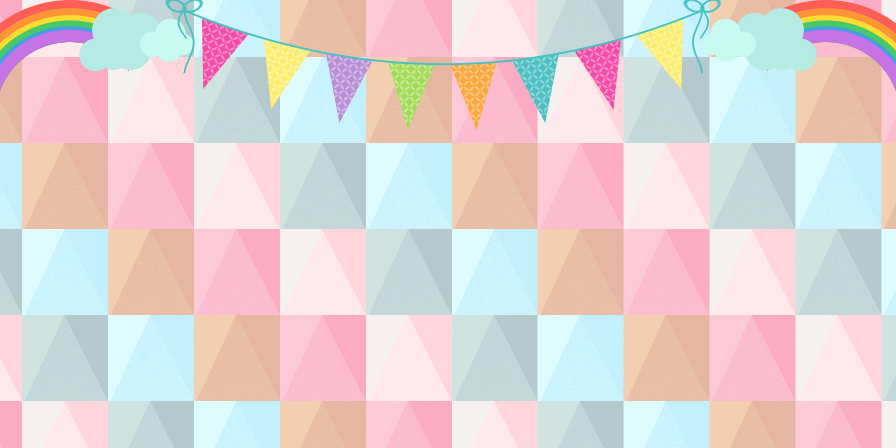
Reproduce this background procedurally as a Shadertoy shader.

```glsl
const vec2 DESIGN = vec2(768.0, 384.0);
const float TILE = 73.65;
const vec3 CORD = vec3(0.28, 0.76, 0.76);

// Left, middle and right facets: pink, blush, grey, blue, tan
const vec3 LIGHT[5] = vec3[5](vec3(0.99, 0.79, 0.84), vec3(0.97, 0.94, 0.94),
    vec3(0.81, 0.89, 0.88), vec3(0.87, 0.99, 1.0), vec3(0.95, 0.81, 0.69));
const vec3 MIDDLE[5] = vec3[5](vec3(0.99, 0.73, 0.81), vec3(1.0, 0.91, 0.92),
    vec3(0.76, 0.84, 0.85), vec3(0.79, 0.95, 1.0), vec3(0.91, 0.74, 0.65));
const vec3 SHADE[5] = vec3[5](vec3(0.985, 0.67, 0.765), vec3(1.0, 0.84, 0.86),
    vec3(0.71, 0.785, 0.80), vec3(0.77, 0.94, 0.995), vec3(0.90, 0.715, 0.635));

const vec3 FLAGS[6] = vec3[6](vec3(0.96, 0.29, 0.65), vec3(0.99, 0.93, 0.43),
    vec3(0.72, 0.56, 0.84), vec3(0.64, 0.86, 0.35), vec3(0.99, 0.65, 0.23),
    vec3(0.30, 0.75, 0.76));

// Rainbow bands from outside to inside, with their outer radii
const vec3 BANDS[6] = vec3[6](vec3(1.0, 0.37, 0.34), vec3(0.99, 0.58, 0.22),
    vec3(1.0, 0.86, 0.20), vec3(0.28, 0.79, 0.40), vec3(0.27, 0.62, 0.88),
    vec3(0.78, 0.45, 0.90));
const float RADII[6] = float[6](100.0, 93.0, 87.0, 82.5, 77.5, 74.5);

vec2 hash2(vec2 p) {
    vec3 q = fract(p.xyx * vec3(0.1031, 0.1030, 0.0973));
    q += dot(q, q.yzx + 33.33);
    return fract((q.xx + q.yz) * q.zy);
}

float cover(float d, float px) {
    return clamp(0.5 - d / px, 0.0, 1.0);
}

float disc(vec2 p, float x, float y, float r) {
    return length(p - vec2(x, y)) - r;
}

float ring(vec2 p, vec2 radii, float angle) {
    float c = cos(angle), s = sin(angle);
    vec2 q = vec2(c * p.x + s * p.y, c * p.y - s * p.x) / radii;
    return abs(length(q) - 1.0) * min(radii.x, radii.y);
}

float specks(vec2 p, float spacing, float density, float px) {
    vec2 cell = floor(p / spacing);
    vec2 jitter = 0.3 + 0.4 * hash2(cell);
    float d = length(fract(p / spacing) - jitter) * spacing - 0.45;
    return cover(d, px) * step(hash2(cell + 71.0).x, density);
}

// Faceted tiles whose colours run diagonally
vec3 tileColor(vec2 p, float px) {
    vec2 grid = (p - vec2(19.0, 49.0)) / TILE;
    vec2 cell = floor(grid), f = fract(grid);
    int k = int(mod(cell.x - cell.y, 5.0) + 0.5);
    float leftEdge = mix(0.49, 0.03, f.y), rightEdge = mix(0.49, 1.0, f.y);
    if (f.x < leftEdge) return LIGHT[k];
    if (f.x < rightEdge) {
        float dots = specks(p, 2.2, 0.2 + 0.8 * f.y, px);
        return mix(MIDDLE[k], LIGHT[k], 0.65 * dots);
    }
    float dots = specks(p, 3.4, 0.55, px);
    return mix(SHADE[k], MIDDLE[k] * 0.93, 0.5 * dots);
}

float ropeY(float x) {
    float t = (x - 380.0) / 222.0;
    return 55.0 - 46.0 * t * t;
}

float ropeSlope(float x) {
    return -92.0 * (x - 380.0) / (222.0 * 222.0);
}

// Four-petal lattice made from overlapping circles
float petals(vec2 p, float spacing, float px) {
    vec2 q = abs(fract(p / spacing) - 0.5);
    float d = max(length(q - vec2(0.5, 0.0)), length(q - vec2(0.0, 0.5)));
    return cover((d - 0.46) * spacing, px);
}

vec3 drawFlag(vec3 base, vec2 p, float x, vec3 color, float px) {
    vec2 along = normalize(vec2(1.0, ropeSlope(x)));
    vec2 d = p - vec2(x, ropeY(x));
    vec2 q = vec2(dot(d, along), dot(d, vec2(-along.y, along.x)));
    vec2 size = vec2(20.0 / along.x, 57.0);
    float side = (abs(q.x) * size.y + q.y * size.x - size.x * size.y) / length(size);
    vec3 cloth = mix(color, vec3(1.0), 0.38 * petals(q, 9.5, px));
    return mix(base, cloth, cover(max(-q.y, side), px));
}

vec3 drawClouds(vec3 base, vec2 p, float px) {
    float back = min(min(disc(p, 98.0, 26.0, 19.0), disc(p, 121.0, 27.0, 16.0)),
        min(disc(p, 82.0, 47.0, 14.0), disc(p, 112.0, 42.0, 18.0)));
    back = min(back, disc(p, 97.0, 46.0, 14.0));
    float front = min(min(disc(p, 146.0, 29.0, 13.0), disc(p, 131.0, 38.0, 11.0)),
        min(disc(p, 157.0, 38.0, 9.0), disc(p, 145.0, 42.0, 11.0)));
    base = mix(base, vec3(0.71, 0.92, 0.89), cover(back, px));
    return mix(base, vec3(0.79, 0.98, 0.95), cover(front, px));
}

void mainImage(out vec4 fragColor, in vec2 fragCoord) {
    float px = DESIGN.y / iResolution.y;
    vec2 p = fragCoord / iResolution.xy * DESIGN;
    p.y = DESIGN.y - p.y;

    // Tiles, averaged over four samples
    vec3 color = vec3(0.0);
    for (int i = 0; i < 4; i++) {
        vec2 offset = vec2(i % 2, i / 2) * 0.5 - 0.25;
        color += 0.25 * tileColor(p + offset * px, px);
    }

    // Mirrored rainbows and clouds
    vec2 m = vec2(min(p.x, DESIGN.x - p.x), p.y);
    float radius = length(m - vec2(60.0, 100.0));
    for (int i = 0; i < 6; i++) {
        float band = max(max(radius - RADII[i], 64.0 - radius), m.y - 100.0);
        color = mix(color, BANDS[i], cover(max(band, m.x - 110.0), px));
    }
    color = drawClouds(color, m, px);

    // Bunting and its rope
    for (int i = 0; i < 8; i++)
        color = drawFlag(color, p, 193.0 + 53.2 * float(i), FLAGS[i % 6], px);
    float slope = ropeSlope(p.x);
    float cord = abs(p.y - ropeY(p.x)) / sqrt(1.0 + slope * slope);
    cord = max(cord, abs(p.x - 380.0) - 222.0);

    // Bows with trailing strings
    vec2 b = vec2(abs(p.x - 380.0) - 222.0, p.y - 8.0);
    cord = min(cord, ring(b - vec2(-7.0, -3.0), vec2(8.0, 4.5), 0.4));
    cord = min(cord, ring(b - vec2(7.0, -3.0), vec2(8.0, 4.5), -0.4));
    float tail = abs(b.x + 4.0 - 4.0 * sin(b.y * 0.11 + 1.6));
    cord = min(cord, max(tail, abs(b.y - 27.0) - 27.0));
    float curl = abs(b.x - 5.0 * sin(b.y * 0.14));
    cord = min(cord, max(curl, abs(b.y - 12.0) - 12.0));
    color = mix(color, CORD, cover(cord - 0.8, px));

    fragColor = vec4(color, 1.0);
}
```
